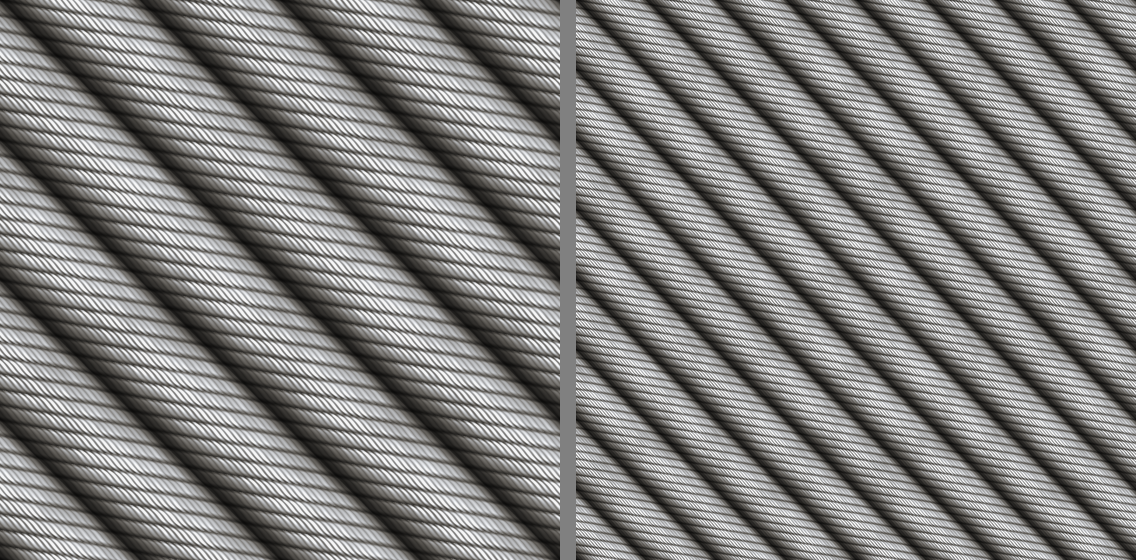
Left, the tile; right, the same tile 2 across and 2 down.
Give the GLSL for this texture, as a Shadertoy shader.

```glsl
// Diagonal steel cables, each laid from slanting strands of fine twisted wire.
// Strand and wire phases are integer combinations of x and y, so all wraps;
// light follows the cable's roundness, tilted by the roundness of each strand.

#define CABLES 4.0                    // cables across and down
#define STRANDS vec2(6.0, 36.0)       // strand repeats along x and y
#define WIRES vec2(96.0, 96.0)        // wire repeats along x and y
#define ID_WRAP vec2(24.0, 6.0)       // divisors of WIRES and STRANDS
#define STRAND_CURL 0.06              // bend of strands round the cable
#define WIRE_BEND 0.12                // bend of wires round the strand
#define STRAND_TILT 0.24              // strand relief seen by the light
#define GLOSS 0.52
#define WEAR 0.14

const float PI = 3.14159;
const vec3 WARM_TINT = vec3(1.04, 1.00, 0.94);
const vec3 COOL_TINT = vec3(0.99, 1.00, 1.015);

float hash(vec2 p) {
    vec3 q = fract(vec3(p.xyx) * 0.1031);
    q += dot(q, q.yzx + 33.33);
    return fract((q.x + q.y) * q.z);
}

// Value noise that repeats after a whole number of cells
float wrapNoise(vec2 p, float cells) {
    p *= cells;
    vec2 i = floor(p), f = fract(p);
    f = f * f * (3.0 - 2.0 * f);
    float low = mix(hash(mod(i, cells)), hash(mod(i + vec2(1, 0), cells)), f.x);
    float high = mix(hash(mod(i + vec2(0, 1), cells)), hash(mod(i + 1.0, cells)), f.x);
    return mix(low, high, f.y);
}

vec3 cableColor(vec2 uv) {
    // Position across the cable, the strand and the wire
    float across = fract(CABLES * (uv.x + uv.y));
    float strandPhase = dot(STRANDS, uv) + STRAND_CURL * sin(2.0 * PI * across);
    float strand = fract(strandPhase);
    float strandId = mod(floor(strandPhase), ID_WRAP.y);
    float wirePhase = dot(WIRES, uv) + WIRE_BEND * sin(2.0 * PI * strand)
                    + hash(vec2(strandId, 7.0));
    float wire = sin(PI * fract(wirePhase));
    float wireRandom = hash(vec2(mod(floor(wirePhase), ID_WRAP.x), strandId + 31.0));

    // Broad light over the round cable
    float facing = across + STRAND_TILT * (strand - 0.5);
    float shade = 0.38 + 0.42 * smoothstep(0.05, 0.58, facing)
                - 0.14 * smoothstep(0.62, 1.0, facing);

    // Wire relief and wear
    shade *= mix(0.76, 1.08, wire);
    shade *= 1.0 + WEAR * (wireRandom - 0.5)
           + WEAR * (wrapNoise(uv, 12.0) - 0.5);

    // Glints on the wires, with dark gaps between them
    float gloss = exp(-pow((facing - 0.49) / 0.14, 2.0));
    float glint = smoothstep(0.45, 1.0, wire) * mix(0.55, 1.0, wireRandom);
    shade += gloss * (GLOSS * glint - 0.20 * (1.0 - wire));

    // Grooves between strands and shadow between cables
    float groove = smoothstep(0.0, 0.30, strand) * smoothstep(0.0, 0.20, 1.0 - strand);
    float valley = smoothstep(-0.04, 0.26, across) * smoothstep(-0.02, 0.13, 1.0 - across);
    shade *= mix(0.48, 1.0, groove) * mix(0.22, 1.0, valley);

    vec3 tint = mix(WARM_TINT, COOL_TINT, smoothstep(0.25, 0.75, shade));
    return clamp(shade * tint, 0.0, 0.97);
}

void mainImage(out vec4 fragColor, in vec2 fragCoord) {
    // Average a 3 by 3 grid inside each pixel
    vec3 color = vec3(0.0);
    for (int j = -1; j <= 1; j++)
        for (int i = -1; i <= 1; i++)
            color += cableColor((fragCoord + vec2(i, j) / 3.0) / iResolution.xy);
    fragColor = vec4(color / 9.0, 1.0);
}
```
